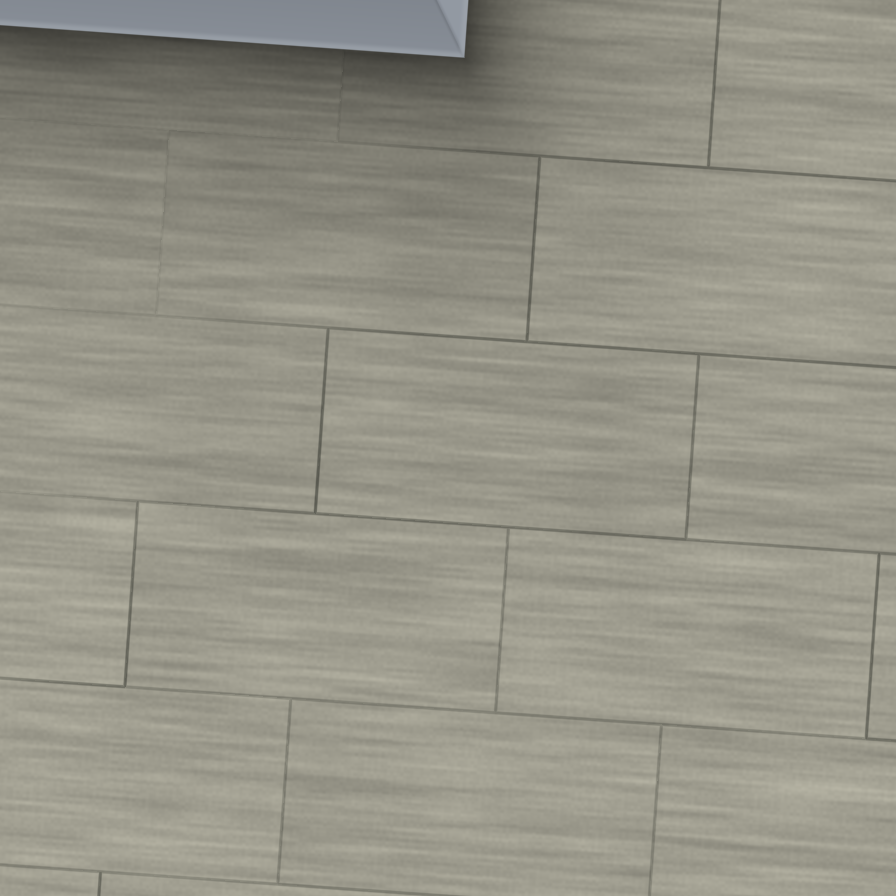
Give the GLSL for this texture, as a WebGL 1 fragment shader.

```glsl
precision highp float;
// Slightly turned grey-beige floor tiles in half bond, shaded by a pale box in the top left corner.
uniform vec2 u_resolution;

const float TILT = 0.07;
const vec2 TILE = vec2(0.4147, 0.2078);
const float FIRST_JOINT = 0.1315;
const float JOINT_HALF_WIDTH = 0.0017;
const vec2 BOX_CORNER = vec2(0.5215, 0.028);

const vec3 TILE_COLOR = vec3(0.622, 0.614, 0.560);
const vec3 JOINT_TINT = vec3(0.60, 0.61, 0.60);
const vec3 BOX_COLOR = vec3(0.53, 0.555, 0.59);
const vec3 BOX_RIM = vec3(0.63, 0.655, 0.685);

float hash(vec2 p) {
  return fract(sin(dot(p, vec2(127.1, 311.7))) * 43758.5453);
}

float noise(vec2 p) {
  vec2 i = floor(p);
  vec2 f = fract(p);
  f = f * f * (3.0 - 2.0 * f);
  float low = mix(hash(i), hash(i + vec2(1.0, 0.0)), f.x);
  float high = mix(hash(i + vec2(0.0, 1.0)), hash(i + vec2(1.0, 1.0)), f.x);
  return mix(low, high, f.y);
}

// Position along a row, counted in tiles: half bond with a small drift
float columnAt(float x, float row) {
  float start = 0.382 - 0.193 * mod(row, 2.0) + 0.01 * cos(0.75 * (row - 1.4));
  return (x - start) / TILE.x;
}

// Signed offset from the nearest whole number
float toNearest(float x) {
  return x - floor(x + 0.5);
}

float lineMask(float dist, float halfWidth, float blur) {
  return 1.0 - smoothstep(halfWidth - blur, halfWidth + blur, abs(dist));
}

// Long brushed streaks plus a fine speckle, centred on zero
float brushedGrain(vec2 p, float seed) {
  vec2 q = p + vec2(seed * 7.0, seed * 3.0);
  float broad = noise(q * vec2(4.0, 48.0)) - 0.5;
  float streak = noise(q * vec2(9.0, 125.0)) - 0.5;
  float fine = noise(q * vec2(20.0, 250.0)) - 0.5;
  float speckle = noise(q * 270.0) - 0.5;
  return 0.055 * broad + 0.085 * streak + 0.06 * fine + 0.03 * speckle;
}

// Joint darkness: each joint differs, and all fade toward the shaded corner
float jointStrength(vec2 id, vec2 p) {
  float fade = mix(0.2, 1.0, smoothstep(0.4, 0.85, p.x + 0.8 * p.y));
  return fade * mix(0.45, 1.0, hash(id + 3.7));
}

vec3 tiledFloor(vec2 p, float blur) {
  float rowPos = (p.y - FIRST_JOINT) / TILE.y + 1.0;
  float row = floor(rowPos);
  float column = columnAt(p.x, row);
  vec2 id = vec2(floor(column), row);

  float seed = hash(id);
  float tone = 1.0 + 0.03 * (seed - 0.5) + brushedGrain(p, seed) * 1.5;
  vec3 color = TILE_COLOR * tone;

  // Upright joints belong to their row, level joints to the tile above
  float upright = lineMask(toNearest(column) * TILE.x, JOINT_HALF_WIDTH, blur);
  upright *= jointStrength(vec2(floor(column + 0.5) + 20.0, row), p);
  float rowAbove = floor(rowPos + 0.5) - 1.0;
  vec2 aboveId = vec2(floor(columnAt(p.x, rowAbove)), rowAbove);
  float level = lineMask(toNearest(rowPos) * TILE.y, JOINT_HALF_WIDTH, blur);
  level *= jointStrength(aboveId, p);

  return mix(color, color * JOINT_TINT, max(upright, level));
}

// Soft shadow, deepest against the box
float boxShadow(vec2 q) {
  float dist = length(max(q * vec2(1.2, 1.0), 0.0));
  return 1.0 - 0.43 * exp(-dist / 0.14) - 0.16 * exp(-dist / 0.035);
}

vec3 boxSurface(vec2 q, float blur) {
  vec3 color = BOX_COLOR * (1.0 + 0.9 * q.y);
  float crease = q.x - 0.57 * q.y;
  color = mix(color, BOX_COLOR * 1.08, smoothstep(-blur, blur, crease));
  color *= 1.0 - 0.12 * lineMask(crease, 0.002, 0.003);
  float rim = smoothstep(-0.009, -0.002, max(q.x, q.y));
  return mix(color, BOX_RIM, 0.6 * rim);
}

void main() {
  vec2 st = gl_FragCoord.xy / u_resolution;
  float blur = 0.9 / min(u_resolution.x, u_resolution.y);

  // Turned frame with y running down from the top edge
  vec2 down = vec2(st.x, 1.0 - st.y);
  float c = cos(TILT);
  float s = sin(TILT);
  vec2 p = vec2(c * down.x + s * down.y, c * down.y - s * down.x);
  vec2 q = p - BOX_CORNER;

  vec3 color = tiledFloor(p, blur) * boxShadow(q);
  float inside = 1.0 - smoothstep(-blur, blur, max(q.x, q.y));
  color = mix(color, boxSurface(q, blur), inside);
  gl_FragColor = vec4(color, 1.0);
}
```
